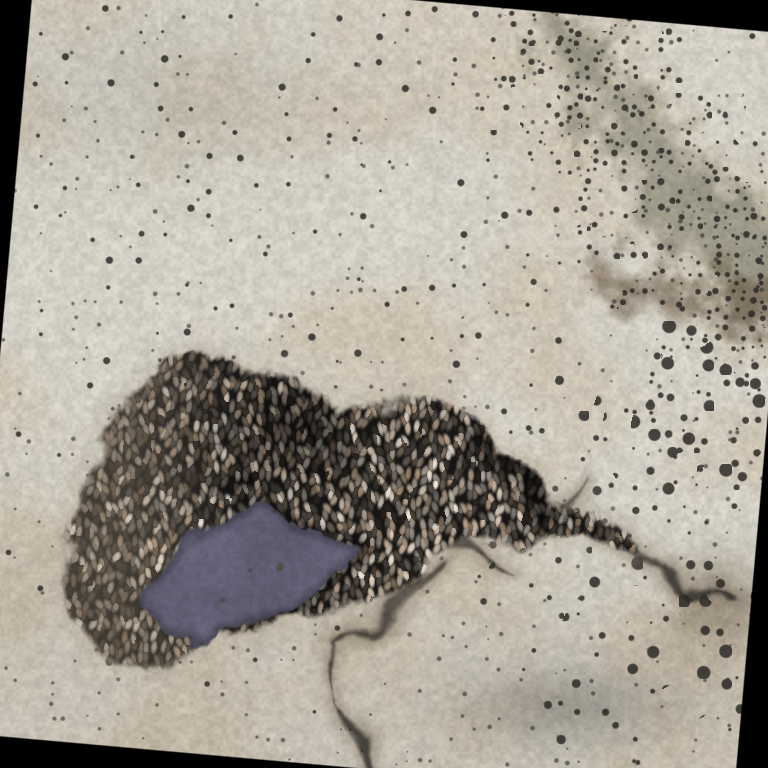
Write a Shadertoy shader that draws this texture.

```glsl
// Tilted slab of pale speckled rock with a bed of shells around a small pool.
// Regions are unions of tapered capsules with noisy edges; shells and specks
// are jittered cells.
#define TILT .089
#define HALF_SIZE .5013
#define SHELL_CELLS vec2(112, 80)
#define ROUGHNESS .034
#define GRAIN .085
#define SAND vec3(.825, .812, .77)
#define WARM vec3(.79, .735, .655)
#define ALGAE vec3(.53, .525, .46)
#define EARTH vec3(.43, .365, .29)
#define WATER vec3(.385, .375, .455)
#define INK vec3(.085, .08, .075)

float hash(vec2 p) {
  vec3 q = fract(p.xyx * .1031);
  q += dot(q, q.yzx + 33.33);
  return fract((q.x + q.y) * q.z);
}
vec2 hash2(vec2 p) { return vec2(hash(p), hash(p + 71.7)); }
float noise(vec2 p) {
  vec2 i = floor(p), f = fract(p), e = vec2(1, 0);
  f = f * f * (3. - 2. * f);
  return mix(mix(hash(i), hash(i + e), f.x),
             mix(hash(i + e.yx), hash(i + 1.), f.x), f.y);
}
float fbm(vec2 p) {
  float sum = 0., amp = .5;
  for (int i = 0; i < 5; i++) {
    sum += amp * noise(p);
    p = mat2(1.6, 1.2, -1.2, 1.6) * p + 9.3;
    amp *= .5;
  }
  return sum;
}

// Capsule whose radius runs from a.z to b.z
float taper(vec2 p, vec3 a, vec3 b) {
  vec2 ab = b.xy - a.xy, ap = p - a.xy;
  float t = clamp(dot(ap, ab) / dot(ab, ab), 0., 1.);
  return length(ap - ab * t) - mix(a.z, b.z, t);
}
float fill(float d, float soft) { return 1. - smoothstep(-soft, soft, d); }
float glow(vec2 p, float x, float y, float w, float h) {
  vec2 q = (p - vec2(x, y)) / vec2(w, h);
  return exp(-dot(q, q));
}

float bedDistance(vec2 p) {
  vec3 crest = vec3(.267, .421, .115), mid = vec3(.43, .375, .098);
  vec3 tail = vec3(.755, .323, .022);
  float d = taper(p, vec3(.195, .251, .117), crest);
  d = min(d, taper(p, crest, mid));
  d = min(d, taper(p, mid, vec3(.553, .378, .094)));
  d = min(d, taper(p, vec3(.553, .362, .078), tail));
  d = min(d, taper(p, tail, vec3(.833, .286, .005)));
  return min(d, taper(p, vec3(.495, .284, .058), vec3(.299, .232, .065)));
}
float poolDistance(vec2 p) {
  vec3 belly = vec3(.341, .264, .078), west = vec3(.267, .238, .072);
  float d = min(taper(p, west, belly), taper(p, belly, vec3(.466, .29, .012)));
  return min(d, taper(p, west, vec3(.273, .168, .017)));
}
float crackDistance(vec2 p) {
  vec3 fork = vec3(.515, .215, .006), bend = vec3(.43, .15, .002);
  vec3 low = vec3(.445, .09, .001);
  float d = min(taper(p, fork, bend), taper(p, bend, low));
  d = min(d, taper(p, low, vec3(.49, .01, .006)));
  d = min(d, taper(p, fork, vec3(.57, .265, .004)));
  d = min(d, taper(p, vec3(.58, .29, .009), vec3(.665, .25, .002)));
  d = min(d, taper(p, vec3(.8, .3, .006), vec3(.96, .21, .002)));
  return min(d, taper(p, vec3(.76, .38, .001), vec3(.74, .34, .006)));
}

// At most one speck per cell, present with the given chance
float specks(vec2 p, float cells, float chance, float r, float px) {
  vec2 id = floor(p * cells), c = id + .25 + .5 * hash2(id + cells);
  float d = length(p - c / cells) - r * (.5 + hash(id + 13.1));
  return fill(d, px) * step(hash(id + 5.7), chance);
}
vec3 shells(vec2 p) {
  vec2 g = p * SHELL_CELLS, best = g;
  float near = 9.;
  for (int k = 0; k < 9; k++) {
    vec2 c = floor(g) + vec2(k % 3, k / 3) - 1., h = hash2(c);
    float a = 2. * h.y - 1.;
    vec2 d = mat2(cos(a), sin(a), -sin(a), cos(a)) * (g - c - h);
    float m = length(d * vec2(1.5, .9));
    if (m < near) { near = m; best = c; }
  }
  vec3 tint = mix(vec3(.45, .38, .31), vec3(.7, .67, .63), hash(best + 8.1));
  tint *= .25 + 1.05 * hash(best + 3.3);
  return mix(tint, INK, smoothstep(.25, .95, near));
}

void mainImage(out vec4 fragColor, in vec2 fragCoord) {
  vec2 p = fragCoord / iResolution.xy;
  float px = 1. / iResolution.y, broad = fbm(p * 7.), rough = fbm(p * 32. + 4.) - .48;
  vec2 bent = p + .035 * (vec2(noise(p * 18.), noise(p * 18. + 40.)) - .5);

  // Stone: warm patches and gray hollows
  float lower = fill(p.y - .34 + .12 * p.x, .14);
  vec3 col = mix(SAND, WARM, .55 * smoothstep(.42, .75, broad) + .22 * lower);
  col = mix(col, WARM, .4 * glow(p, .55, .56, .16, .06));
  col *= 1. - .2 * glow(p, .74, .08, .13, .05) - .05 * lower - .07 * glow(p, .18, .88, .25, .1);

  // Algae band, warm rim and earthy stains
  vec3 knee = vec3(.9, .74, .055);
  float band = min(taper(bent, vec3(.73, .95, .035), knee),
                   taper(bent, knee, vec3(.97, .65, .075))) + rough * .13;
  col = mix(col, WARM, .55 * fill(band - .035, .035));
  col = mix(col, ALGAE, .72 * fill(band, .035) * (.65 + .7 * broad));
  float earth = taper(bent, vec3(.81, .63, .022), vec3(1, .595, .025)) + rough * .1;
  col = mix(col, EARTH, .65 * fill(earth, .03));
  col = mix(col, EARTH, .5 * glow(bent, .94, .2, .05, .06));

  // Crevices, then specks that crowd toward the right
  float crack = crackDistance(bent) + rough * .012;
  col = mix(col, EARTH, .4 * fill(crack - .008, .015));
  col = mix(col, INK, .65 * fill(crack, .004));
  float crowd = fill(band - .04, .08);
  float cluster = glow(p, .87, .44, .09, .1) + glow(p, .98, .51, .04, .1)
                + .8 * glow(p, .83, .16, .12, .1);
  float dots = specks(p, 31., .1 + .2 * smoothstep(.25, .5, p.y), .0032, px);
  dots = max(dots, .7 * specks(p, 67., .1 + .35 * crowd, .002, px));
  dots = max(dots, specks(p, 83., .45 * crowd + .12 * cluster, .003, px));
  dots = max(dots, specks(p, 43., .48 * cluster, .006, px));
  col = mix(col, INK * 1.8, .82 * dots);

  // Shell bed: ragged rim, paler west, shadowed folds
  float bed = bedDistance(bent) + rough * ROUGHNESS;
  float pool = poolDistance(bent) + rough * .025;
  vec3 shell = shells(p) * (.75 + .55 * broad);
  shell = mix(shell, vec3(.52, .47, .4), .38 * fill(p.x - .24, .1));
  float fold = fill(taper(bent, vec3(.62, .42, .012), vec3(.72, .345, .016)), .025)
             + .6 * glow(p, .38, .44, .07, .05) + .6 * glow(p, .31, .37, .03, .02)
             + .6 * fill(pool - .012, .015) * smoothstep(.24, .4, p.x);
  shell *= 1. - .72 * min(fold, 1.);
  col = mix(col, WARM * .82, .35 * fill(bed - .015, .025));
  col = mix(col, shell, fill(bed, .007));

  // Still water with sediment
  vec3 water = WATER * (.86 + .28 * fbm(p * 14. + 20.));
  water = mix(water, EARTH * .65, .5 * specks(p, 29., .16, .004, px));
  water *= .75 + .25 * smoothstep(0., .018, -pool);
  col = mix(col, water, fill(pool, .003));

  // Grain and the dark surround
  col *= 1. + GRAIN * (noise(p * 260.) + noise(p * 120.) - 1.);
  vec2 q = mat2(cos(TILT), sin(TILT), -sin(TILT), cos(TILT)) * (p - .5);
  col *= fill(max(abs(q.x), abs(q.y)) - HALF_SIZE, px);
  fragColor = vec4(col, 1);
}
```
